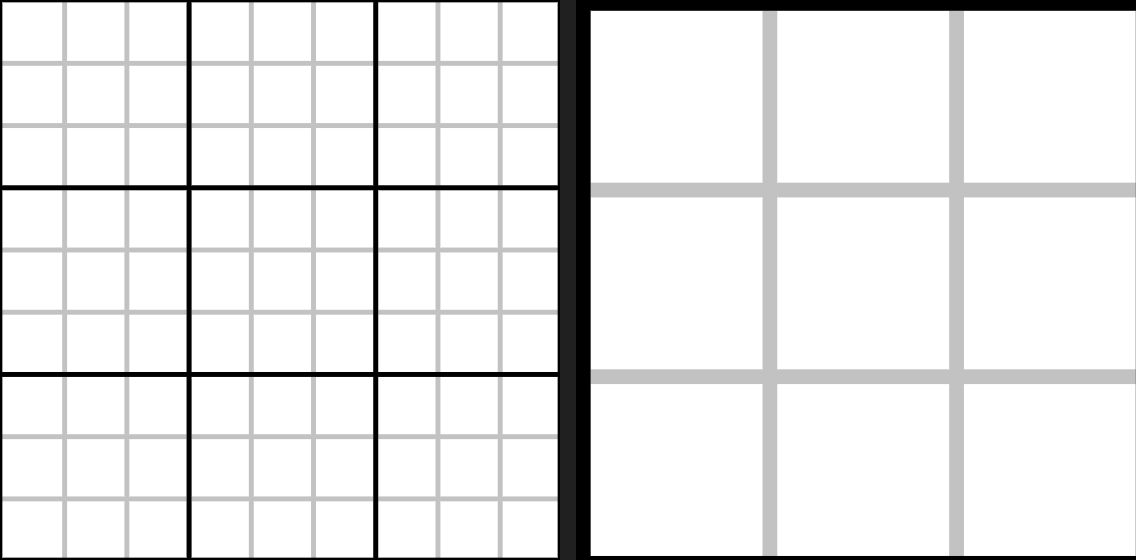
Left: the whole. Right: its middle third, enlarged.
Write a three.js fragment shader that draws this pattern.

```glsl
// Nine by nine grid of white cells: thin grey rules, black block rules and a black frame.
varying vec2 vUv;

const float CELLS = 9.0;
const float CELLS_PER_BLOCK = 3.0;
const float RULE_WIDTH = 0.0088;
const float FRAME_WIDTH = 0.0042;
const vec2 RULE_SHIFT = vec2(0.0043, -0.0020);

const vec3 PAPER = vec3(1.0);
const vec3 GREY = vec3(0.76);
const vec3 BLACK = vec3(0.0);

// Coverage of a shape from its signed distance, softened over one pixel.
vec2 coverage(vec2 dist, vec2 pixel) {
  return clamp(0.5 - dist / pixel, 0.0, 1.0);
}

// Coverage of the inner rules on each axis, dividing the canvas into equal parts.
vec2 ruleCoverage(vec2 p, float parts, float width, vec2 pixel) {
  vec2 nearest = clamp(floor(p * parts + 0.5), 1.0, parts - 1.0) / parts;
  return coverage(abs(p - nearest) - 0.5 * width, pixel);
}

// Coverage of the frame along each pair of canvas edges.
vec2 frameCoverage(vec2 p, float width, vec2 pixel) {
  return coverage(min(p, 1.0 - p) - width, pixel);
}

float eitherAxis(vec2 c) {
  return max(c.x, c.y);
}

void main() {
  vec2 pixel = max(fwidth(vUv), vec2(1e-5));
  vec2 p = vUv - RULE_SHIFT;

  float cellRules = eitherAxis(ruleCoverage(p, CELLS, RULE_WIDTH, pixel));
  float blockRules = eitherAxis(ruleCoverage(p, CELLS / CELLS_PER_BLOCK, RULE_WIDTH, pixel));
  float frame = eitherAxis(frameCoverage(vUv, FRAME_WIDTH, pixel));

  // Black rules and frame lie over the grey ones.
  vec3 color = mix(PAPER, GREY, cellRules);
  color = mix(color, BLACK, max(blockRules, frame));
  gl_FragColor = vec4(color, 1.0);
}
```
